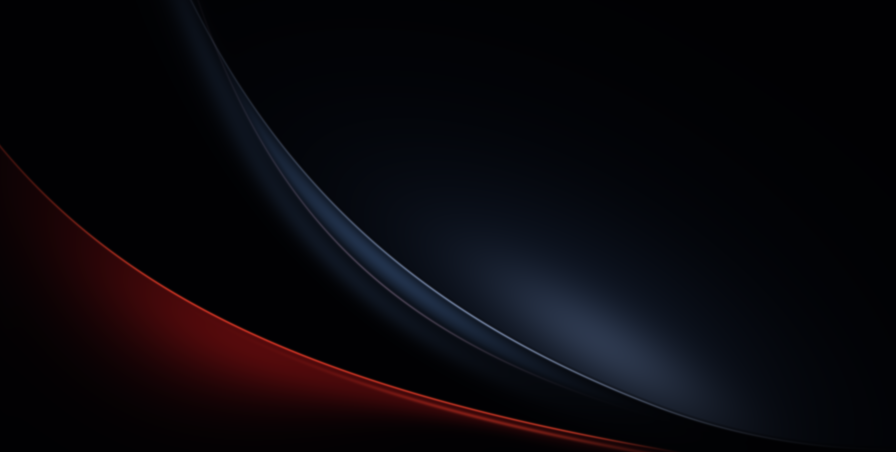
Give the GLSL for this background, as a WebGL 2 fragment shader.

```glsl
#version 300 es
precision highp float;

uniform vec2 u_resolution;
out vec4 fragColor;

const float HEIGHT = 0.504; // canvas height when its width is 1

const vec3 NIGHT = vec3(0.003, 0.004, 0.011);
const vec3 HAZE_BLUE = vec3(0.011, 0.020, 0.036);
const vec3 DEEP_BLUE = vec3(0.042, 0.060, 0.090);
const vec3 MIST = vec3(0.125, 0.145, 0.180);
const vec3 STEEL = vec3(0.110, 0.165, 0.245);
const vec3 SILVER = vec3(0.34, 0.38, 0.46);
const vec3 ROSE = vec3(0.20, 0.16, 0.19);
const vec3 CRIMSON = vec3(0.33, 0.035, 0.035);
const vec3 EMBER = vec3(0.52, 0.15, 0.09);

// Bell curve of height 1 around zero
float bell(float x, float width) {
    float t = x / width;
    return exp(-t * t);
}

// Signed distance to the hyperbola y = bend / (x + shift) + base, positive above
float arcDistance(vec2 p, float bend, float shift, float base) {
    float u = p.x + shift;
    float slope = bend / (u * u);
    return (p.y - bend / u - base) / sqrt(1.0 + slope * slope);
}

// Elliptical glow, tilted by an angle
float glow(vec2 p, vec2 center, float angle, vec2 radius) {
    float c = cos(angle), s = sin(angle);
    vec2 q = mat2(c, -s, s, c) * (p - center) / radius;
    return exp(-dot(q, q));
}

// Soft light behind the upper arc
vec3 mistLight(vec2 p) {
    vec3 light = HAZE_BLUE * glow(p, vec2(0.60, 0.21), -0.45, vec2(0.36, 0.19));
    light += DEEP_BLUE * glow(p, vec2(0.645, 0.155), -0.50, vec2(0.24, 0.095));
    light += MIST * glow(p, vec2(0.675, 0.117), -0.56, vec2(0.145, 0.042));
    return light;
}

// Blue ribbon held between two arcs, with a fainter fold underneath
vec3 ribbonLight(float x, float upper, float lower, float aa) {
    float along = bell(x - 0.42, 0.19);
    float inside = smoothstep(aa, -aa, upper);
    float fold = mix(0.35, 1.0, smoothstep(-0.004, 0.008, lower));
    vec3 light = STEEL * bell(upper + 0.012, 0.013) * inside * fold * along;
    light += STEEL * 0.42 * bell(lower + 0.016, 0.013) * bell(x - 0.37, 0.17);
    light += STEEL * 0.18 * bell(upper + 0.02, 0.03) * inside * bell(x - 0.45, 0.22);
    return light;
}

// Red glow hanging below its arc, narrowing to the right
vec3 redLight(float x, float arc, float aa) {
    float reach = mix(0.075, 0.012, smoothstep(0.05, 0.58, x));
    float below = smoothstep(aa, -aa, arc);
    float body = bell(arc + 0.25 * reach, reach);
    vec3 light = CRIMSON * 0.80 * body * bell(x - 0.25, 0.17);
    light += CRIMSON * 0.55 * body * bell(x - 0.50, 0.20);
    light += CRIMSON * 0.08 * bell(arc, 0.13) * bell(x - 0.16, 0.26);
    return light * below;
}

void main() {
    vec2 p = gl_FragCoord.xy / u_resolution * vec2(1.0, HEIGHT);
    float pixel = 1.0 / u_resolution.x;
    float aa = max(0.0016, pixel);
    float hair = max(0.0014, 0.75 * pixel);

    // The upper arc flattens toward its right end
    float tail = max(p.x - 0.729, 0.0);
    float upper = arcDistance(p - vec2(0.0, 0.43 * tail * tail), 0.3276, 0.1927, -0.3034);
    float lower = arcDistance(p, 0.1594, 0.0138, -0.1753);
    float red = arcDistance(p, 0.2463, 0.4518, -0.2040);

    // Broad light
    vec3 color = NIGHT;
    color += mistLight(p) * smoothstep(-aa, 3.0 * aa, upper);
    color += ribbonLight(p.x, upper, lower, aa);
    color += redLight(p.x, red, aa);

    // Fine bright edges
    color += SILVER * bell(upper, hair) * bell(p.x - 0.54, 0.23);
    color += ROSE * bell(lower, hair) * bell(p.x - 0.43, 0.14);
    float edgeFade = 0.35 + 0.65 * smoothstep(0.0, 0.2, p.x);
    edgeFade *= 1.0 - smoothstep(0.62, 0.78, p.x);
    color += EMBER * bell(red, hair) * edgeFade;
    color += EMBER * 0.6 * bell(red + 0.007, 1.6 * hair) * bell(p.x - 0.56, 0.17);

    fragColor = vec4(color, 1.0);
}
```
